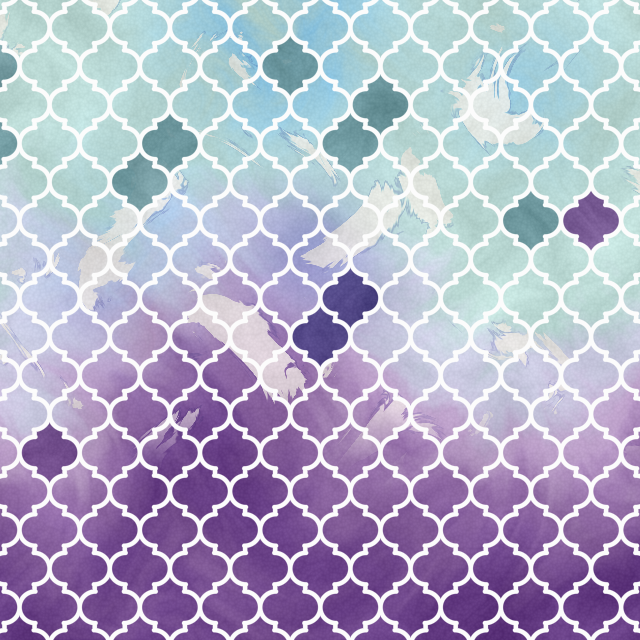
A three.js fragment shader for this pattern:

```glsl
varying vec2 vUv;

vec2 hash2(vec2 p) {
  return fract(sin(vec2(dot(p, vec2(127.1, 311.7)), dot(p, vec2(269.5, 183.3)))) * 43758.5);
}

// Distance to the nearest cell point
float cellular(vec2 p) {
  vec2 base = floor(p);
  float nearest = 2.0;
  for (int y = -1; y <= 1; y++) {
    for (int x = -1; x <= 1; x++) {
      vec2 cell = base + vec2(float(x), float(y));
      nearest = min(nearest, distance(p, cell + hash2(cell)));
    }
  }
  return nearest;
}

// Layered, warped sines, roughly -1 to 1
float wash(vec2 p) {
  float sum = 0.0;
  float weight = 0.55;
  for (int i = 0; i < 6; i++) {
    p += 0.6 * sin(p.yx * 1.3 + vec2(0.4, 1.7));
    sum += weight * sin(p.x + 1.0) * sin(p.y);
    p = mat2(0.8, 0.6, -0.6, 0.8) * p * 1.9 + 3.1;
    weight *= 0.58;
  }
  return sum;
}

float spot(vec2 center, float radius) {
  vec2 offset = (vUv - center) / radius;
  return exp(-dot(offset, offset));
}

// Distance to the outline of staggered quatrefoils; tile receives the index
float latticeDistance(vec2 p, out vec2 tile) {
  vec2 size = vec2(0.094, 0.1208);
  vec2 lobe = vec2(0.0223, 0.0);
  vec2 cell = floor(p / size + 0.5);
  vec2 local = p - cell * size;
  vec2 q = abs(local);
  bool flipped = q.y > size.y * 0.25;
  if (flipped) q = size * 0.5 - q;

  float fromLobe = length(q - lobe);
  float arc = q.x > lobe.x ? abs(fromLobe - 0.0247) : distance(q, vec2(lobe.x, 0.0247));
  float riser = distance(q, vec2(0.0235, clamp(q.y, 0.0247, 0.0304)));
  bool inside = q.x < 0.0235 || fromLobe < 0.0247;
  tile = cell + (inside != flipped ? vec2(0.0) : 0.5 * sign(local));
  return min(arc, riser);
}

vec3 watercolor(float broad, float fine) {
  // Pigment deepens from mint at the top to violet at the bottom
  float depth = 1.0 - vUv.y + 0.2 * broad + 0.06 * fine
    + 0.17 * spot(vec2(0.38, 0.43), 0.2) - 0.13 * spot(vec2(0.68, 0.38), 0.19)
    - 0.10 * spot(vec2(0.03, 0.32), 0.14) + 0.07 * spot(vec2(0.36, 0.2), 0.2);
  vec3 color = mix(vec3(0.73, 0.85, 0.83), vec3(0.79, 0.79, 0.88), smoothstep(0.32, 0.5, depth));
  color = mix(color, vec3(0.72, 0.61, 0.77), smoothstep(0.5, 0.66, depth));
  color = mix(color, vec3(0.55, 0.40, 0.63), smoothstep(0.65, 0.79, depth));
  color = mix(color, vec3(0.38, 0.22, 0.50), smoothstep(0.78, 0.97, depth));

  // Blue blooms
  float blue = spot(vec2(0.43, 0.95), 0.16) + 0.5 * spot(vec2(0.83, 0.86), 0.13)
    + 0.45 * spot(vec2(0.2, 0.61), 0.14);
  color = mix(color, vec3(0.42, 0.68, 0.84), clamp(blue * (0.65 + 0.8 * fine), 0.0, 0.85));
  color = mix(color, vec3(0.52, 0.56, 0.80), 0.65 * spot(vec2(0.49, 0.6), 0.1));

  // Bare paper patches with dried pigment rims
  float patchField = wash(vUv * 15.0 + 7.3) + 0.25 * broad;
  float upper = smoothstep(0.25, 0.4, vUv.y);
  color = mix(color, vec3(0.92, 0.90, 0.87), 0.75 * upper * smoothstep(0.43, 0.47, patchField));
  float rim = smoothstep(0.05, 0.0, abs(patchField - 0.4)) * smoothstep(-0.1, 0.4, fine);
  color = mix(color, color * vec3(0.76, 0.76, 0.88), 0.7 * upper * rim);
  return color + 0.07 * fine;
}

void main() {
  vec2 tile;
  float outline = latticeDistance(vUv - vec2(0.3125, 0.7155), tile);
  float broad = wash(vUv * 5.0 + 2.0);
  float fine = wash(vUv * 19.0 + 11.0);
  vec3 color = watercolor(broad, fine);

  // Scattered dark tiles: teal above, violet and indigo below
  vec2 chance = hash2(tile * 2.0 + 31.0);
  float height = 0.7155 + tile.y * 0.1208;
  if (chance.x > 0.89 && height > 0.2 && height < 0.93) {
    vec3 violet = mix(vec3(0.40, 0.25, 0.51), vec3(0.27, 0.23, 0.49), step(0.6, chance.y));
    vec3 accent = mix(violet, vec3(0.40, 0.57, 0.60), step(0.62, height + 0.2 * (chance.y - 0.5)));
    color = mix(color, accent + 0.1 * fine, 0.87);
  }

  // Paper grain
  color += 0.045 * (0.5 - cellular(vUv * 210.0)) + 0.025 * (0.5 - cellular(vUv * 75.0));

  // White trellis
  float soft = fwidth(vUv.y) * 0.75;
  float line = 1.0 - smoothstep(0.0036 - soft, 0.0036 + soft, outline);
  gl_FragColor = vec4(mix(clamp(color, 0.0, 1.0), vec3(0.99), line), 1.0);
}
```
